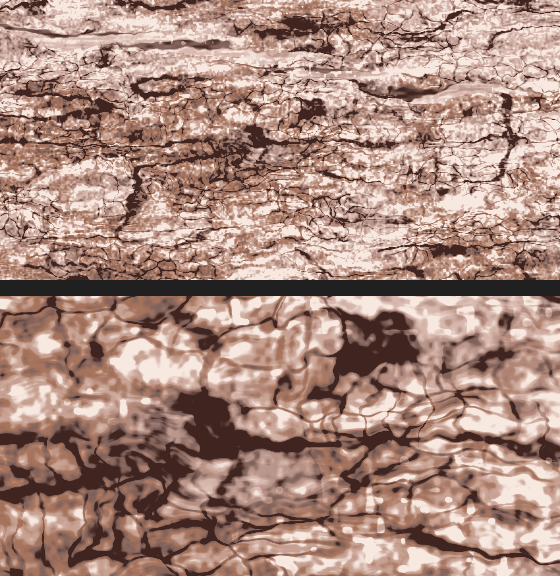
Top: the whole. Bottom: its middle third, enlarged.
Write a WebGL 1 fragment shader that draws this texture.

```glsl
precision highp float;
// Weathered tree bark: flaky pale plates, horizontal cracks, short upright splits and rusty patches.
uniform vec2 u_resolution;

// Palette, dark to light
const vec3 CREVICE = vec3(0.25, 0.14, 0.12);
const vec3 UMBER = vec3(0.51, 0.39, 0.36);
const vec3 RUST = vec3(0.65, 0.45, 0.36);
const vec3 TAN = vec3(0.73, 0.59, 0.55);
const vec3 PALE = vec3(0.85, 0.73, 0.69);
const vec3 CREAM = vec3(0.97, 0.91, 0.88);

// Tuning; lengths are in canvas heights
const float BASE_TONE = 0.69;
const float RELIEF = 3.0;
const float GRAIN = 0.42;
const vec2 LIGHT_STEP = vec2(-0.002, 0.007);
const vec2 RELIEF_FREQ = vec2(8.0, 21.0);
const vec2 PLATE_FREQ = vec2(14.0, 27.0);
const vec2 CRACK_FREQ = vec2(3.6, 13.0);
const vec2 SPLIT_FREQ = vec2(46.0, 15.0);
const float FISSURES = 5.0;

float hash(vec2 p) {
  return fract(sin(dot(p, vec2(127.1, 311.7))) * 43758.5453);
}

float noise(vec2 p) {
  vec2 i = floor(p), f = fract(p);
  f = f * f * (3.0 - 2.0 * f);
  return mix(mix(hash(i), hash(i + vec2(1.0, 0.0)), f.x),
             mix(hash(i + vec2(0.0, 1.0)), hash(i + 1.0), f.x), f.y);
}

float fbm(vec2 p) {
  float sum = 0.0, amp = 0.5;
  for (int i = 0; i < 5; i++) {
    sum += amp * noise(p);
    p = p * 2.03 + vec2(17.3, 9.1);
    amp *= 0.5;
  }
  return sum;
}

// Thin line along the middle contour of a noise field
float crackLine(vec2 p, float width) {
  float ridge = abs(2.0 * noise(p) - 1.0);
  return 1.0 - smoothstep(width * 0.3, width, ridge);
}

// Gap between the two nearest cell centres: zero on plate borders
float plateGap(vec2 p) {
  vec2 cell = floor(p);
  float first = 9.0, second = 9.0;
  for (int y = -1; y <= 1; y++) {
    for (int x = -1; x <= 1; x++) {
      vec2 c = cell + vec2(float(x), float(y));
      float d = length(c + vec2(hash(c), hash(c + 41.7)) - p);
      second = min(second, max(first, d));
      first = min(first, d);
    }
  }
  return second - first;
}

// Coverage of a tapered horizontal sliver
float sliver(vec2 q, float halfLength, float halfHeight) {
  float taper = 1.0 - q.x * q.x / (halfLength * halfLength);
  return 1.0 - smoothstep(-0.004, 0.004, abs(q.y) - halfHeight * taper);
}

// Tone ramp through the palette, warmed where rusty
vec3 barkColor(float tone, float rust) {
  vec3 c = mix(CREVICE, UMBER, smoothstep(0.02, 0.22, tone));
  c = mix(c, mix(TAN, RUST, rust), smoothstep(0.22, 0.44, tone));
  c = mix(c, mix(PALE, RUST, rust * 0.35), smoothstep(0.46, 0.68, tone));
  return mix(c, CREAM, smoothstep(0.70, 0.93, tone));
}

void main() {
  vec2 p = gl_FragCoord.xy / u_resolution.y;

  // Wavy, ragged bark coordinates
  vec2 bend = vec2(fbm(p * vec2(9.0, 12.0)), fbm(p * vec2(4.0, 9.0) + 31.0)) - 0.5;
  vec2 fray = vec2(noise(p * 48.0), noise(p * 48.0 + 73.0)) - 0.5;
  vec2 w = p + bend * vec2(0.10, 0.09) + fray * 0.012;

  // Broad tone, raised relief and fine grain
  float heart = smoothstep(0.10, 0.28, p.y) * (1.0 - smoothstep(0.62, 0.80, p.y));
  float height = fbm(w * RELIEF_FREQ);
  float tone = BASE_TONE + 0.8 * (fbm(w * vec2(4.0, 8.0) + 5.0) - 0.48);
  tone += RELIEF * (height - fbm((w + LIGHT_STEP) * RELIEF_FREQ));
  tone += GRAIN * (noise(p * vec2(145.0, 115.0)) - 0.5);
  tone += 0.40 * (noise(w * vec2(75.0, 26.0)) - 0.5) * (0.5 + 0.5 * heart);
  tone += 0.05 * (p.x - 1.0);

  // Plate borders, upright splits and long cracks
  float border = 1.0 - smoothstep(0.02, 0.16, plateGap(w * PLATE_FREQ));
  tone -= 0.48 * border * smoothstep(0.36, 0.68, noise(p * vec2(7.0, 11.0) + 8.0));
  float split = crackLine(w * SPLIT_FREQ, 0.22) * smoothstep(0.42, 0.7, noise(w * vec2(14.0, 19.0)));
  tone -= 0.36 * split * (0.4 + 0.6 * heart);
  float opened = smoothstep(0.34, 0.62, noise(p * vec2(4.0, 8.0) + 50.0));
  tone -= 0.72 * opened * crackLine(w * CRACK_FREQ + 3.0, 0.13);
  float flaky = smoothstep(0.40, 0.65, noise(p * vec2(6.0, 12.0) + 19.0));
  tone -= 0.50 * flaky * crackLine(w * CRACK_FREQ * 2.3 + 60.0, 0.19) * (1.0 - 0.5 * heart);

  // Deep fissures stepping down to the right, each with bare wood beside it
  float bare = 0.0, deep = 0.0;
  for (float i = 0.0; i < FISSURES; i++) {
    vec2 centre = vec2(0.22 + 0.41 * i, 0.88 - 0.045 * i - 0.0065 * i * i);
    float reach = mix(0.32, 0.13, i / (FISSURES - 1.0));
    vec2 q = p + bend * vec2(0.0, 0.10) + fray * 0.008 - centre;
    bare = max(bare, sliver(q - vec2(0.2, -0.022), reach * 1.15, 0.021));
    deep = max(deep, sliver(q, reach, 0.020 * noise(p * vec2(13.0, 5.0) + i)));
  }
  float woodGrain = 0.82 + 0.45 * (noise(p * vec2(12.0, 130.0)) - 0.5);
  tone = mix(tone, woodGrain, 0.75 * bare);
  tone = mix(tone, 0.04 + 0.25 * noise(p * vec2(30.0, 90.0)), deep);

  // Pale lichen flecks in loose clusters
  float fleck = smoothstep(0.70, 0.82, noise(p * vec2(75.0, 85.0) + 90.0));
  tone += 0.4 * fleck * smoothstep(0.5, 0.75, noise(p * vec2(5.0, 9.0) + 27.0));

  // Rust gathers in the middle and along the foot
  float zone = 0.20 * heart + 0.24 * (1.0 - smoothstep(0.05, 0.30, p.y)) - 0.08 * p.x;
  float rust = smoothstep(0.42, 0.68, fbm(w * vec2(4.5, 6.0) + 12.0) + zone) * (1.0 - bare);
  gl_FragColor = vec4(barkColor(tone - 0.07 * rust, rust), 1.0);
}
```
